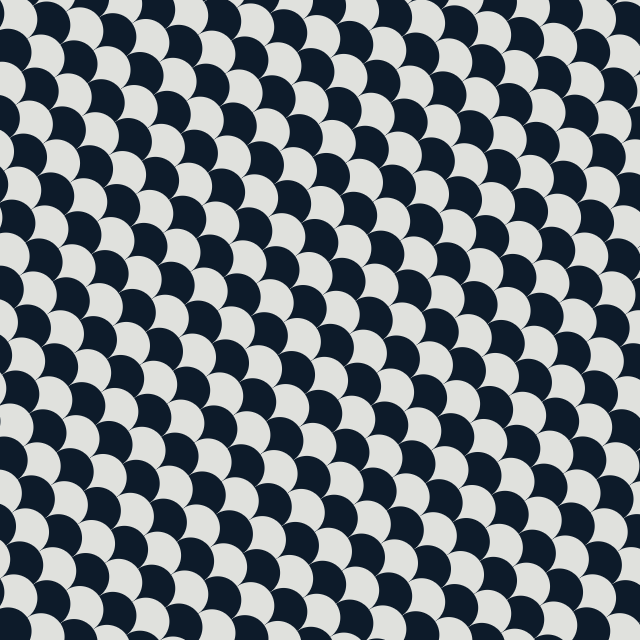
Reproduce this pattern procedurally as a WebGL 1 fragment shader.

```glsl
precision highp float;
// Tilted fish-scale pattern: rows of touching discs in two alternating flat
// colours. Each row is shifted by half a disc and lies over the next row, so
// only the two rows in front of a point have to be layered over its backdrop.

uniform vec2 u_resolution;

#define REPEATS 13.5                    // disc diameters across the canvas
#define TILT 35.0                       // direction the scales point, in degrees
#define LIGHT vec3(0.878, 0.882, 0.867)
#define DARK vec3(0.051, 0.106, 0.165)

// Even rows are light, odd rows are dark.
vec3 rowColor(float row) {
  return mix(LIGHT, DARK, mod(row, 2.0));
}

// Signed distance to the nearest unit disc of a row; q is in disc radii.
float rowDistance(vec2 q, float row) {
  float shift = 1.0 - mod(row, 2.0);
  float along = mod(q.y - shift + 1.0, 2.0) - 1.0;
  return length(vec2(q.x - row, along)) - 1.0;
}

void main() {
  float size = min(u_resolution.x, u_resolution.y);
  float scale = 2.0 * REPEATS;
  float pixel = scale / size;

  // Anchor at the upper left: x runs across the rows, y along them.
  vec2 p = vec2(gl_FragCoord.x, gl_FragCoord.y - u_resolution.y) * pixel;
  float angle = radians(TILT);
  vec2 facing = vec2(cos(angle), sin(angle));
  vec2 q = vec2(dot(p, facing), dot(p, vec2(facing.y, -facing.x)));

  // Layer the overlapping rows from back to front.
  float nearest = floor(q.x);
  vec3 color = rowColor(nearest + 1.0);
  for (int i = 0; i < 2; i++) {
    float row = nearest - float(i);
    float coverage = clamp(0.5 - rowDistance(q, row) / pixel, 0.0, 1.0);
    color = mix(color, rowColor(row), coverage);
  }
  gl_FragColor = vec4(color, 1.0);
}
```
